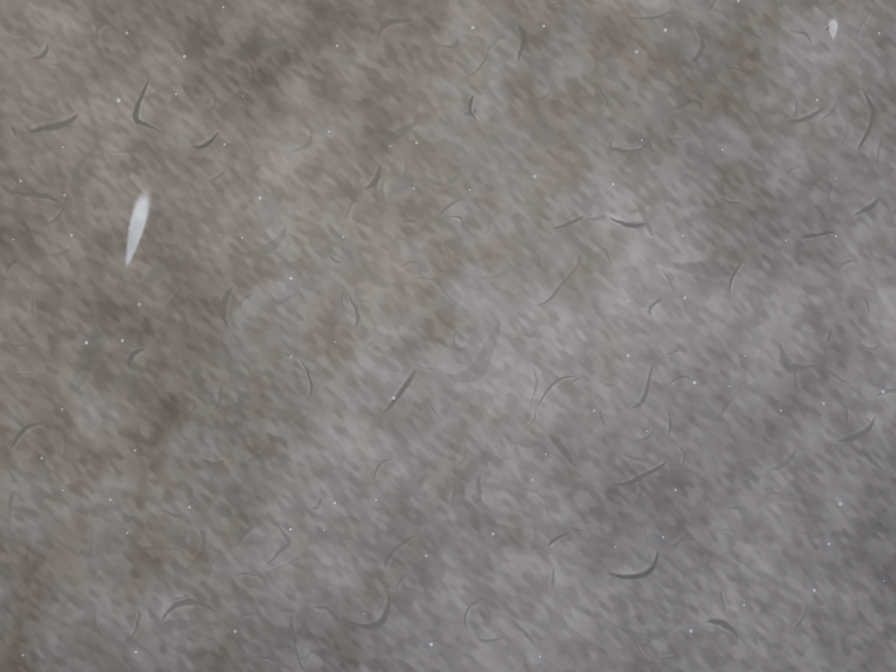
Give the GLSL for this texture, as a WebGL 1 fragment shader.

```glsl
precision highp float;
// Worn grey limestone slab: soft brown and violet mottling, fine slanted grain,
// and scattered dark shell crescents with pale rims. Mottling is smooth cellular
// noise in octaves; crescents are tapered arcs scattered one per grid cell.
uniform vec2 u_resolution;

const vec3 STONE = vec3(0.514, 0.500, 0.495);
const vec3 WARM_TINT = vec3(0.014, 0.002, -0.016);
const vec3 COOL_TINT = vec3(-0.006, -0.004, 0.014);
const vec3 SHELL_DARK = vec3(0.315, 0.310, 0.305);
const vec3 CHIP_WHITE = vec3(0.74, 0.75, 0.77);
const vec2 GLOW_CENTRE = vec2(0.87, 0.58);
const vec2 GLOW_SIZE = vec2(0.72, 0.58);
const float GLOW_GAIN = 0.105;
const float BROAD_GAIN = 0.20;
const float MOTTLE_GAIN = 0.15;
const float GRAIN_GAIN = 0.085;
const float GRAIN_SCALE = 105.0;
const float GRAIN_ANGLE = -0.75;
const float EDGE = 0.0022;

float hash(vec2 p) {
  return fract(sin(dot(p, vec2(127.1, 311.7))) * 43758.5453);
}

vec2 hash2(vec2 p) {
  return vec2(hash(p), hash(p + 57.3));
}

mat2 turn(float a) {
  return mat2(cos(a), sin(a), -sin(a), cos(a));
}

// Smooth cellular noise: random cell values blended by distance
float cellNoise(vec2 p) {
  vec2 cell = floor(p);
  float sum = 0.0;
  float weights = 0.0;
  for (int j = -1; j <= 1; j++) {
    for (int i = -1; i <= 1; i++) {
      vec2 id = cell + vec2(float(i), float(j));
      vec2 d = p - id - hash2(id);
      float w = exp(-5.0 * dot(d, d));
      sum += w * hash(id + 19.7);
      weights += w;
    }
  }
  return sum / weights;
}

float layered(vec2 p) {
  float sum = 0.0;
  float gain = 0.5;
  for (int i = 0; i < 4; i++) {
    sum += gain * cellNoise(p);
    p = turn(0.6) * p * 2.1 + 7.3;
    gain *= 0.55;
  }
  return sum / 1.01;
}

// Tapered arcs; x is the dark body, y the pale rim on the inner side
vec2 shells(vec2 p, float size, float width, float share, float seed) {
  vec2 cell = floor(p / size);
  vec2 mask = vec2(0.0);
  for (int j = -1; j <= 1; j++) {
    for (int i = -1; i <= 1; i++) {
      vec2 id = cell + vec2(float(i), float(j));
      vec2 key = id + seed;
      vec2 shape = hash2(key + 3.1);
      float radius = size * mix(0.22, 0.75, shape.x);
      float span = mix(1.25, 0.5, shape.x) * mix(0.5, 1.0, shape.y);
      vec2 q = p - (id + 0.2 + 0.6 * hash2(key)) * size;
      q = turn(6.283 * hash(key + 8.9)) * q + vec2(0.0, radius);
      float along = atan(q.x, q.y) / span;
      float taper = max(1.0 - along * along, 0.0);
      float offset = length(q) - radius;
      float halfWidth = width * taper * mix(0.4, 1.2, hash(key + 5.7));
      float strength = step(hash(key + 11.3), share) * smoothstep(0.0, 0.35, taper);
      strength *= mix(0.35, 1.0, hash(key + 23.9));
      float body = 1.0 - smoothstep(halfWidth - EDGE, halfWidth + EDGE, abs(offset));
      float rimGap = abs(offset + halfWidth + 1.5 * EDGE);
      float rim = 1.0 - smoothstep(0.0, 2.0 * EDGE, rimGap);
      mask = max(mask, strength * vec2(body, rim));
    }
  }
  return mask;
}

float specks(vec2 p, float size) {
  vec2 id = floor(p / size);
  vec2 centre = (id + 0.15 + 0.7 * hash2(id + 41.0)) * size;
  float radius = mix(0.0008, 0.0026, hash(id + 2.3));
  float dot1 = 1.0 - smoothstep(radius - 0.001, radius + 0.0015, length(p - centre));
  return dot1 * step(hash(id + 77.0), 0.35);
}

float chip(vec2 p, vec2 centre, vec2 size, float angle) {
  vec2 q = turn(angle) * (p - centre) / size;
  q.x /= 0.75 + 0.3 * q.y;
  return 1.0 - smoothstep(0.65, 1.15, length(q));
}

void main() {
  vec2 p = gl_FragCoord.xy / u_resolution.y;
  float broad = layered(p * 4.0 + 2.7) - 0.5;
  float mottle = layered(p * 17.0 + 31.0) - 0.5;
  vec2 slanted = turn(-GRAIN_ANGLE) * p * GRAIN_SCALE * vec2(0.6, 1.3);
  float grain = cellNoise(slanted) - 0.5;
  vec2 fromGlow = (p - GLOW_CENTRE) / GLOW_SIZE;
  float glow = exp(-dot(fromGlow, fromGlow)) - 0.55;

  // Stone: brown towards the upper left, violet towards the lower right
  float tone = GLOW_GAIN * glow + BROAD_GAIN * broad + MOTTLE_GAIN * mottle + GRAIN_GAIN * grain;
  float cool = smoothstep(-0.5, 0.8, p.x - 1.2 * p.y + 1.5 * mottle);
  vec3 colour = STONE + tone + mix(WARM_TINT, COOL_TINT, cool);

  // Shells: large clear arcs, small faint ones, and broad shadowy crescents
  vec2 bent = p + 0.012 * sin(p.yx * 31.0 + 3.0 * sin(p * 13.0)) + 0.02 * mottle;
  vec2 large = shells(bent, 0.125, 0.0042, 0.55, 4.0);
  vec2 small = shells(bent, 0.058, 0.0024, 0.45, 60.0);
  vec2 shadow = shells(bent, 0.17, 0.013, 0.4, 130.0);
  float dark = max(0.62 * large.x, max(0.36 * small.x, 0.24 * shadow.x));
  dark *= clamp(0.85 + 1.6 * mottle + 0.8 * grain, 0.3, 1.1);
  colour += 0.035 * max(large.y, 0.7 * small.y);
  colour = mix(colour, SHELL_DARK, dark);

  // Pale grit and two worn chips
  float white = 0.7 * specks(p, 0.075);
  white = max(white, chip(p, vec2(0.203, 0.66), vec2(0.016, 0.058), 0.25));
  white = max(white, 0.7 * chip(p, vec2(1.24, 0.957), vec2(0.009, 0.016), 0.0));
  colour = mix(colour, CHIP_WHITE + 0.3 * mottle, white);
  gl_FragColor = vec4(colour, 1.0);
}
```
